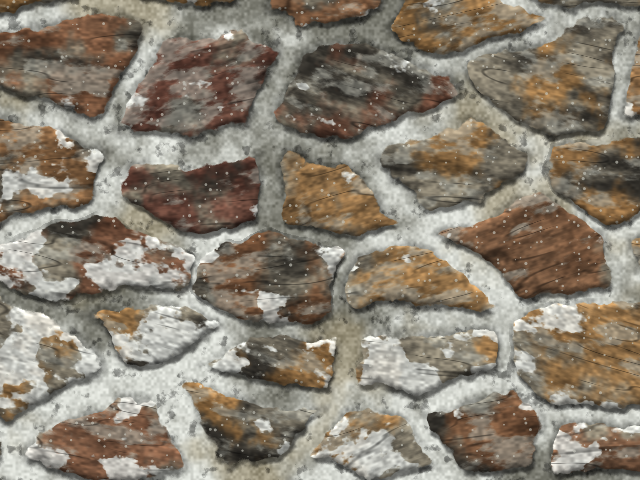
Give the GLSL for this texture, as a Shadertoy shader.

```glsl
float hash(vec2 p) {
    vec3 q = fract(p.xyx * 0.1031);
    q += dot(q, q.yzx + 33.33);
    return fract((q.x + q.y) * q.z);
}

vec2 hash2(vec2 p) { return vec2(hash(p), hash(p + 57.3)); }

float noise(vec2 p) {
    vec2 i = floor(p), f = fract(p);
    f = f * f * (3.0 - 2.0 * f);
    return mix(mix(hash(i), hash(i + vec2(1, 0)), f.x),
               mix(hash(i + vec2(0, 1)), hash(i + vec2(1, 1)), f.x), f.y);
}

float fbm(vec2 p) {
    float sum = 0.0, amp = 0.5;
    for (int i = 0; i < 5; i++) {
        sum += amp * noise(p);
        p = p * 2.03 + 17.7;
        amp *= 0.52;
    }
    return sum;
}

float smin(float a, float b, float k) {
    float h = max(k - abs(a - b), 0.0) / k;
    return min(a, b) - 0.25 * h * h * k;
}

struct Stone { float edge; vec2 id; };

// Staggered, jittered centre of a stone in cell units
vec2 stoneCenter(vec2 cell) {
    return cell + vec2(0.5 * mod(cell.y, 2.0), 0.0) + 0.12 + 0.76 * hash2(cell + 40.0);
}

// Stretched Voronoi cells; edge is the distance inside a stone, negative in mortar
Stone findStone(vec2 p) {
    vec2 scale = vec2(3.2, 5.4);
    vec2 warp = vec2(fbm(p * 5.0), fbm(p * 5.0 + 9.0)) - 0.5;
    vec2 chips = vec2(noise(p * 38.0), noise(p * 38.0 + 31.0)) - 0.5;
    vec2 q = (p + 0.09 * warp + 0.01 * chips) * scale;
    vec2 id = floor(q), toNearest = vec2(9.0);
    for (int y = -2; y <= 2; y++)
    for (int x = -2; x <= 2; x++) {
        vec2 cell = floor(q) + vec2(x, y);
        vec2 d = stoneCenter(cell) - q;
        if (dot(d, d) < dot(toNearest, toNearest)) { toNearest = d; id = cell; }
    }
    float edge = 1.0;
    for (int y = -2; y <= 2; y++)
    for (int x = -2; x <= 2; x++) {
        if (x == 0 && y == 0) continue;
        vec2 d = stoneCenter(id + vec2(x, y)) - q;
        vec2 n = normalize(d - toNearest);
        edge = smin(edge, dot(0.5 * (d + toNearest), n) / length(n * scale), 0.014);
    }
    float gap = mix(0.006, 0.036, hash(id + 3.0)) + 0.025 * step(0.9, hash(id + 8.0));
    return Stone(edge - gap, id);
}

// Pale round flecks
float flecks(vec2 p, float amount) {
    vec2 cell = floor(p);
    float d = length(fract(p) - 0.3 - 0.4 * hash2(cell));
    float radius = 0.1 + 0.2 * hash(cell + 5.0);
    return step(1.0 - amount, hash(cell + 21.0)) * (1.0 - smoothstep(radius - 0.1, radius + 0.1, d));
}

vec3 mortarColor(vec2 p, float edge) {
    float tone = fbm(p * 5.0 + 3.0) + 0.35 * (fbm(p * 24.0) - 0.5) - 0.16 * (p.y - 0.5);
    vec3 col = mix(vec3(0.48, 0.48, 0.44), vec3(0.85, 0.86, 0.83), smoothstep(0.3, 0.68, tone));
    col = mix(col, vec3(0.62, 0.58, 0.47), 0.7 * smoothstep(0.52, 0.7, fbm(p * 4.0 + 60.0)));
    float dirt = smoothstep(-0.02, 0.0, edge) * smoothstep(0.35, 0.6, fbm(p * 18.0 + 7.0));
    col *= 1.0 - 0.28 * dirt;
    col *= 1.0 - 0.35 * smoothstep(0.62, 0.78, fbm(p * 45.0 + 12.0));
    return col + 0.17 * (noise(p * 170.0) - 0.5);
}

vec3 stoneColor(vec2 p, Stone s) {
    // Tilted layers, different in each stone
    float tilt = 0.7 * (hash(s.id + 11.0) - 0.5);
    vec2 q = mat2(cos(tilt), sin(tilt), -sin(tilt), cos(tilt)) * p + 5.0 * hash2(s.id);
    float strata = fbm(q * vec2(9.0, 40.0));
    float blotch = fbm(q * vec2(10.0, 15.0) + 20.0);
    float tone = 0.55 * strata + 0.45 * blotch + 0.2 * (hash(s.id + 14.0) - 0.5);
    vec3 col = mix(vec3(0.19, 0.18, 0.16), vec3(0.56, 0.53, 0.46), smoothstep(0.3, 0.7, tone));

    // Rust, from ochre to dark red
    float kind = hash(s.id + 29.0);
    vec3 rust = mix(vec3(0.58, 0.42, 0.24), vec3(0.36, 0.21, 0.17), smoothstep(0.6, 0.95, kind));
    float stain = smoothstep(0.42, 0.6, fbm(q * 9.0 + 70.0) + 0.28 * (kind - 0.5));
    col = mix(col, rust * (0.5 + strata), 0.75 * stain);

    // Grey weathering and lime crust, heavier toward the ground
    col = mix(col, vec3(0.61, 0.61, 0.57), 0.6 * smoothstep(0.52, 0.68, fbm(q * vec2(16.0, 34.0) + 90.0)));
    float crust = fbm(q * vec2(13.0, 18.0) + 130.0) + 0.3 * (hash(s.id + 35.0) - 0.5) - 0.3 * (p.y - 0.35);
    col = mix(col, vec3(0.82, 0.83, 0.81), 0.85 * smoothstep(0.59, 0.65, crust));

    // Cracks, grain and lichen
    float crack = abs(noise(q * vec2(8.0, 48.0) + 44.0) - 0.5);
    col *= 1.0 - 0.35 * (1.0 - smoothstep(0.0, 0.06, crack)) * smoothstep(0.45, 0.6, blotch);
    col *= 0.8 + 0.4 * noise(q * vec2(110.0, 180.0));
    return mix(col, vec3(0.76, 0.76, 0.72), 0.65 * flecks(p * 90.0, 0.13));
}

void mainImage(out vec4 fragColor, in vec2 fragCoord) {
    vec2 p = fragCoord / iResolution.y;
    Stone stone = findStone(p);
    Stone above = findStone(p + vec2(-0.003, 0.012));
    float rough = 0.012 * (fbm(p * 60.0) - 0.5);
    float edge = stone.edge + rough;
    float mask = smoothstep(-0.002, 0.002, edge);

    // Lit upper rims, dark undersides and shadows cast on the mortar
    float slope = clamp((stone.edge - above.edge) / 0.012, -1.0, 1.0);
    float rim = 1.0 - smoothstep(0.0, 0.018, edge);
    vec3 face = stoneColor(p, stone) * (1.0 + rim * (slope > 0.0 ? 0.25 : 0.45) * slope);
    float shadow = smoothstep(-0.004, 0.007, above.edge + rough);
    vec3 mortar = mortarColor(p, edge) * (1.0 - 0.5 * shadow);

    vec3 col = mix(mortar, face, mask);
    fragColor = vec4(clamp(col, 0.0, 1.0), 1.0);
}
```
